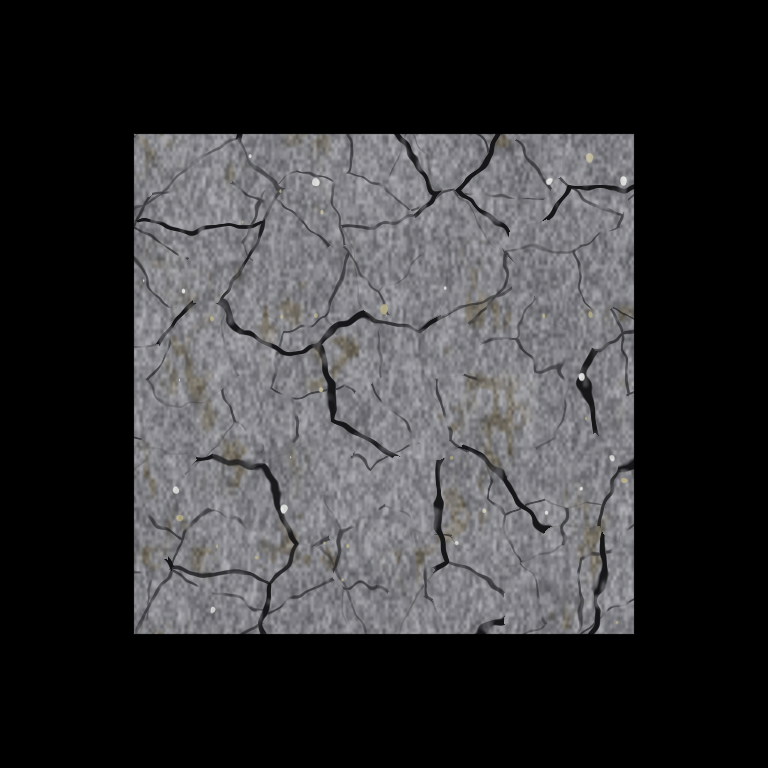
Reproduce this texture procedurally as a three.js fragment shader.

```glsl
varying vec2 vUv;

const float PANEL_HALF = 0.3255;
const float PANEL_SOFT = 0.001;
const vec3 ASPHALT = vec3(0.517, 0.519, 0.538);
const vec3 CRACK_DARK = vec3(0.085, 0.085, 0.095);
const vec3 STAIN = vec3(0.40, 0.36, 0.27);
const vec3 FLECK_WHITE = vec3(0.86, 0.87, 0.86);
const vec3 FLECK_CREAM = vec3(0.70, 0.67, 0.53);
const vec2 FINE_GRAIN = vec2(256.0, 190.0);
const vec2 STREAK_GRAIN = vec2(190.0, 76.0);
const vec2 BLOTCHES = vec2(22.0, 18.0);
const float FINE_AMOUNT = 0.17;
const float STREAK_AMOUNT = 0.16;
const float BLOTCH_AMOUNT = 0.07;
const vec2 MAIN_CELLS = vec2(9.0, 7.0);
const vec2 HAIR_CELLS = vec2(16.0, 12.0);
const float MAIN_WIDTH = 0.0030;
const float HAIR_WIDTH = 0.0009;
const float CRACK_SOFT = 0.0021;
const float BEND = 0.026;
const float JAG = 0.009;
const float FLECK_CELLS = 23.0;
const float FLECK_SHARE = 0.18;

float hash(vec2 p) {
  vec3 q = fract(p.xyx * 0.1031);
  q += dot(q, q.yzx + 33.33);
  return fract((q.x + q.y) * q.z);
}

vec2 hash2(vec2 p) {
  return vec2(hash(p + 17.3), hash(p + 61.7));
}

// Value noise that wraps after a whole number of cells
float noise(vec2 uv, vec2 cells, float seed) {
  vec2 p = uv * cells;
  vec2 i = floor(p);
  vec2 f = fract(p);
  f = f * f * (3.0 - 2.0 * f);
  float a = hash(mod(i, cells) + seed);
  float b = hash(mod(i + vec2(1.0, 0.0), cells) + seed);
  float c = hash(mod(i + vec2(0.0, 1.0), cells) + seed);
  float d = hash(mod(i + 1.0, cells) + seed);
  return mix(mix(a, b, f.x), mix(c, d, f.x), f.y);
}

vec2 noise2(vec2 uv, vec2 cells, float seed) {
  return vec2(noise(uv, cells, seed), noise(uv, cells, seed + 43.0)) - 0.5;
}

// Offset from p to the seed point of a cell, in canvas units
vec2 toSeed(vec2 p, vec2 cell, vec2 cells) {
  return (cell + 0.1 + 0.8 * hash2(mod(cell, cells) + cells) - p) / cells;
}

// Wrapped cell borders; each border has its own strength, steep ones are stronger
float cracks(vec2 uv, vec2 cells, float width, float missing) {
  vec2 p = uv * cells;
  vec2 home = floor(p);
  vec2 nearest = home;
  vec2 toNearest = vec2(1.0);
  for (int y = -1; y <= 1; y++) {
    for (int x = -1; x <= 1; x++) {
      vec2 cell = home + vec2(float(x), float(y));
      vec2 r = toSeed(p, cell, cells);
      if (dot(r, r) < dot(toNearest, toNearest)) {
        toNearest = r;
        nearest = cell;
      }
    }
  }
  float ink = 0.0;
  for (int y = -2; y <= 2; y++) {
    for (int x = -2; x <= 2; x++) {
      if (x == 0 && y == 0) continue;
      vec2 cell = nearest + vec2(float(x), float(y));
      vec2 r = toSeed(p, cell, cells);
      vec2 normal = normalize(r - toNearest);
      float dist = dot(0.5 * (r + toNearest), normal);
      float strength = hash(mod(nearest, cells) + mod(cell, cells) + 5.0);
      strength = smoothstep(missing, 0.95, strength) * mix(0.6, 1.0, abs(normal.x));
      float w = width * strength;
      float line = 1.0 - smoothstep(w, w + CRACK_SOFT, dist);
      ink = max(ink, line * min(1.0, 1.7 * strength));
    }
  }
  return ink;
}

// Scattered pale stones: x is coverage, y is tint
vec2 flecks(vec2 uv) {
  vec2 p = uv * FLECK_CELLS;
  vec2 id = mod(floor(p), FLECK_CELLS);
  vec2 d = (fract(p) - 0.25 - 0.5 * hash2(id)) / FLECK_CELLS;
  d.x *= mix(1.0, 1.7, hash(id + 83.0));
  float radius = mix(0.0018, 0.0062, pow(hash(id + 29.0), 2.0));
  float shape = length(d) + 0.003 * (noise(uv, vec2(150.0), 9.0) - 0.5);
  float cover = 1.0 - smoothstep(radius - 0.001, radius + 0.0015, shape);
  return vec2(cover * step(hash(id + 7.0), FLECK_SHARE), hash(id + 51.0));
}

void main() {
  // Grainy surface
  float grain = FINE_AMOUNT * (noise(vUv, FINE_GRAIN, 3.0) - 0.5);
  vec2 lean = vUv + 0.012 * noise2(vUv, vec2(30.0), 71.0);
  grain += STREAK_AMOUNT * (noise(lean, STREAK_GRAIN, 11.0) - 0.5);
  grain += BLOTCH_AMOUNT * (noise(vUv, BLOTCHES, 23.0) - 0.5);
  vec3 color = ASPHALT + grain;

  // Cracks, broken up along their length
  vec2 bent = vUv + BEND * noise2(vUv, vec2(16.0), 31.0) + JAG * noise2(vUv, vec2(64.0), 37.0);
  float gaps = smoothstep(0.12, 0.5, noise(vUv, vec2(80.0, 60.0), 47.0));
  float mainInk = cracks(bent, MAIN_CELLS, MAIN_WIDTH, 0.2) * mix(0.45, 1.0, gaps);
  float hairInk = cracks(bent, HAIR_CELLS, HAIR_WIDTH, 0.4) * 0.6 * gaps;

  // Brown dirt patches
  float dirt = smoothstep(0.62, 0.9, noise(vUv, vec2(26.0, 22.0), 59.0));
  dirt *= smoothstep(0.35, 0.8, noise(vUv, vec2(110.0, 70.0), 67.0));
  color = mix(color, STAIN + grain, 0.6 * dirt);
  color = mix(color, CRACK_DARK, max(mainInk, hairInk));

  // Pale stones
  vec2 fleck = flecks(vUv);
  vec3 stone = mix(FLECK_CREAM, FLECK_WHITE, smoothstep(0.4, 0.7, fleck.y));
  color = mix(color, stone + 0.5 * grain, fleck.x);

  // Square panel on black
  vec2 fromCenter = abs(vUv - 0.5);
  float edge = max(fromCenter.x, fromCenter.y) - PANEL_HALF;
  color *= 1.0 - smoothstep(-PANEL_SOFT, PANEL_SOFT, edge);
  gl_FragColor = vec4(color, 1.0);
}
```
